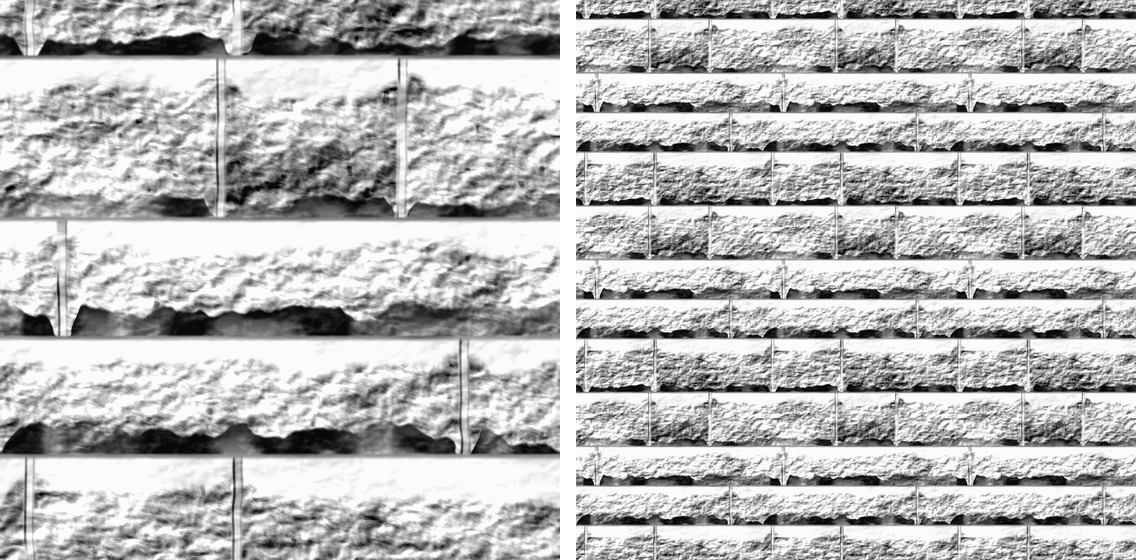
Left, the tile; right, the same tile 3 across and 3 down.
Reproduce this texture procedurally as a Shadertoy shader.

```glsl
#define FIRST_BED 0.186
#define JOINT_HALF 0.0095
#define LEDGE 0.056
#define SHADOW 0.0085
#define RELIEF 1.65
#define STONE_TONE 0.9
#define MORTAR_TONE 0.94
#define SHADE 0.27
#define WHITE 0.985
#define BLACK 0.03

// Bed heights, and the left and right joints of one stone in each course
const float beds[5] = float[5](0.186, 0.397, 0.609, 0.898, 1.186);
const vec2 joints[4] = vec2[4](vec2(0.830), vec2(0.111),
                               vec2(0.395, 0.718), vec2(0.424, 0.053));

float hash(vec2 p) {
    vec3 q = fract(p.xyx * 0.1031);
    q += dot(q, q.yzx + 33.33);
    return fract((q.x + q.y) * q.z);
}

// Value noise that wraps over the unit square
float noise(vec2 uv, vec2 cells) {
    vec2 p = uv * cells, i = floor(p), f = fract(p);
    f = f * f * f * (f * (f * 6.0 - 15.0) + 10.0);
    vec2 a = mod(i, cells), b = mod(i + 1.0, cells);
    return mix(mix(hash(a), hash(vec2(b.x, a.y)), f.x),
               mix(hash(vec2(a.x, b.y)), hash(b), f.x), f.y);
}

float fbm(vec2 uv, vec2 cells) {
    float sum = 0.0, weight = 0.5;
    for (int k = 0; k < 4; k++) {
        sum += weight * noise(uv, cells);
        cells *= 2.0;
        weight *= 0.5;
    }
    return sum / 0.9375;
}

float wrapDelta(float d) { return fract(d + 0.5) - 0.5; }

void mainImage(out vec4 fragColor, in vec2 fragCoord) {
    vec2 uv = fragCoord / iResolution.xy;

    // Course
    float y = fract(uv.y - FIRST_BED) + FIRST_BED;
    int row = 0;
    for (int k = 1; k < 4; k++) if (y >= beds[k]) row = k;
    float below = y - beds[row];
    float above = beds[row + 1] - y;
    float height = beds[row + 1] - beds[row];

    // Nearest joint and stone
    float x = uv.x + 0.004 * (noise(uv, vec2(4.0, 24.0)) - 0.5);
    vec2 ends = joints[row];
    float dl = wrapDelta(x - ends.x), dr = wrapDelta(x - ends.y);
    float dx = abs(dl) < abs(dr) ? dl : dr;
    float side = abs(dx);
    float shaded = fract(x - ends.x) < fract(ends.y - ends.x) ? 1.0 : 0.0;

    // Chipped relief lit from above
    vec2 warp = vec2(noise(uv, vec2(31.0, 43.0)), noise(uv, vec2(37.0, 47.0))) - 0.5;
    vec2 p = uv + 0.008 * warp;
    vec2 grain = vec2(31.0, 47.0);
    float relief = fbm(p, grain) - fbm(p + vec2(-0.006, 0.006), grain);
    float patches = fbm(uv, vec2(6.0, 9.0));
    float stain = smoothstep(0.48, 0.78, patches);
    float stone = STONE_TONE + RELIEF * relief - 0.25 * stain;
    stone -= SHADE * shaded * smoothstep(0.08, 0.2, above + 0.12 * (patches - 0.5));
    stone -= 0.1 * (1.0 - smoothstep(0.01, 0.06, side));
    float pits = smoothstep(0.85, 0.95, noise(p, vec2(61.0, 83.0)));
    stone -= 0.25 * pits * smoothstep(0.45, 0.6, patches);

    // Smooth white ledge along the top of each stone
    float ledge = LEDGE * (0.5 + 0.9 * fbm(uv, vec2(9.0, 14.0)) + 0.35 * shaded);
    ledge *= mix(0.55, 1.0, smoothstep(0.015, 0.06, side));
    float rough = smoothstep(ledge - 0.01, ledge + 0.012, above);
    float smoothFace = 1.05 + 0.35 * relief - 0.1 * stain;
    float tone = mix(smoothFace, stone, rough);

    // Ragged shadow under the overhang, with worn gaps, thinning at the joints
    vec2 lip = vec2(uv.x, float(row) * 0.25);
    float thickness = SHADOW / height * (0.2 + 1.6 * fbm(lip, vec2(14.0, 4.0)));
    thickness *= smoothstep(0.006, 0.035, side + 0.012 * warp.x);
    float shadow = 1.0 - smoothstep(-0.004, 0.004, below - thickness + 0.006 * warp.y);
    shadow *= 1.0 - 0.5 * smoothstep(0.68, 0.85, noise(lip, vec2(9.0, 4.0)));
    float haze = smoothstep(0.4, 0.68, fbm(uv, vec2(12.0, 24.0)));
    float rise = clamp(below / max(thickness, 0.001), 0.0, 1.0);
    float dark = BLACK + 0.5 * haze * (1.0 - 0.75 * rise) + 0.5 * max(relief, 0.0);
    tone = mix(tone, dark, shadow);

    // Upright mortar joint with a broken grey crack on its left
    float wear = fbm(uv, vec2(12.0, 30.0));
    float mortar = MORTAR_TONE - 0.25 * smoothstep(0.45, 0.75, wear) + 0.5 * relief;
    float crack = 1.0 - smoothstep(0.0005, 0.004, abs(dx + 0.0065));
    mortar -= 0.55 * crack * smoothstep(0.2, 0.75, noise(uv, vec2(9.0, 17.0)));
    float rim = 1.0 - smoothstep(0.001, 0.004, abs(dx - 0.008));
    mortar -= 0.2 * rim;
    float joint = 1.0 - smoothstep(JOINT_HALF - 0.003, JOINT_HALF + 0.003, side);
    tone = mix(tone, mortar, joint);

    // Soft grey bed line between courses
    float bedTone = 0.35 + 0.35 * wear;
    tone = mix(bedTone, tone, smoothstep(0.0, 0.006, below));
    tone = mix(bedTone, tone, smoothstep(-0.001, 0.009, above));

    fragColor = vec4(vec3(clamp(tone, BLACK, WHITE)), 1.0);
}
```
